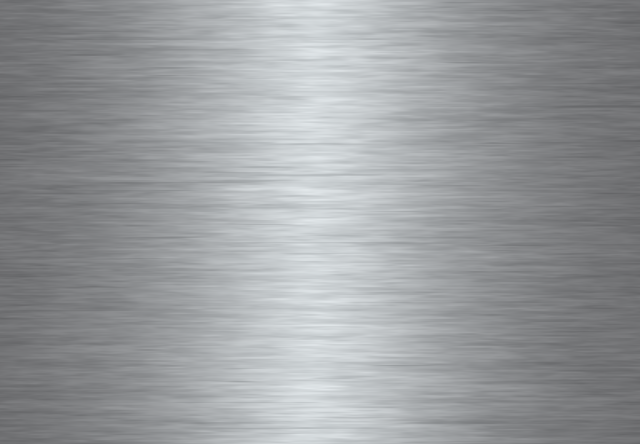
Reproduce this texture procedurally as a WebGL 2 fragment shader.

```glsl
#version 300 es
precision highp float;
// Brushed steel sheet with a soft vertical highlight and fine horizontal grain.
uniform vec2 u_resolution;
out vec4 fragColor;

const vec3 SHADE_STEEL = vec3(0.415, 0.416, 0.424);
const vec3 BRIGHT_STEEL = vec3(0.825, 0.847, 0.858);

float hash(vec2 cell) {
    vec3 q = fract(vec3(cell.xyx) * vec3(0.1031, 0.1030, 0.0973));
    q += dot(q, q.yzx + 33.33);
    return fract((q.x + q.y) * q.z);
}

// Signed value noise in the range -1 to 1
float valueNoise(vec2 p) {
    vec2 cell = floor(p);
    vec2 f = fract(p);
    f = f * f * (3.0 - 2.0 * f);
    float low = mix(hash(cell), hash(cell + vec2(1.0, 0.0)), f.x);
    float high = mix(hash(cell + vec2(0.0, 1.0)), hash(cell + vec2(1.0, 1.0)), f.x);
    return 2.0 * mix(low, high, f.y) - 1.0;
}

// One row of scratches; each row slides by its own amount so ends do not align
float scratchRow(float x, float row, float seed) {
    float slide = 40.0 * hash(vec2(row, seed));
    return valueNoise(vec2(x + slide, row * 3.0 + seed));
}

float scratches(vec2 uv, vec2 density, float seed) {
    vec2 p = uv * density;
    float row = floor(p.y);
    float blend = smoothstep(0.0, 1.0, fract(p.y));
    return mix(scratchRow(p.x, row, seed), scratchRow(p.x, row + 1.0, seed), blend);
}

// Grain from broad bands down to hair-thin lines
float brushedGrain(vec2 uv) {
    float grain = 0.0;
    vec2 density = vec2(3.0, 62.0);
    float weight = 0.22;
    for (int i = 0; i < 4; i++) {
        grain += weight * scratches(uv, density, 17.0 + 31.0 * float(i));
        density *= vec2(2.1, 1.65);
        weight *= 1.3;
    }
    return grain;
}

// Bell-shaped reflection around a vertical axis
float highlight(float x, float center, float width) {
    return exp(-pow(abs(x - center) / width, 1.5));
}

void main() {
    vec2 uv = gl_FragCoord.xy / u_resolution;

    // Scratches scatter the reflection sideways
    float scatter = 0.016 * scratches(uv, vec2(4.0, 150.0), 211.0);
    float glow = highlight(uv.x + scatter, 0.49, 0.26);

    // Brushing is strongest where the metal catches light
    float grain = brushedGrain(uv);
    float contrast = mix(0.048, 0.080, glow);
    float fleck = 0.010 * scratches(uv, vec2(75.0, 330.0), 307.0);

    vec3 steel = mix(SHADE_STEEL, BRIGHT_STEEL, glow);
    steel += contrast * grain + fleck;

    // Occasional deeper dark scratches
    float scar = smoothstep(0.55, 0.95, -scratches(uv, vec2(7.0, 170.0), 401.0));
    steel -= 0.065 * scar * mix(0.4, 1.0, glow);

    fragColor = vec4(clamp(steel, 0.0, 1.0), 1.0);
}
```
